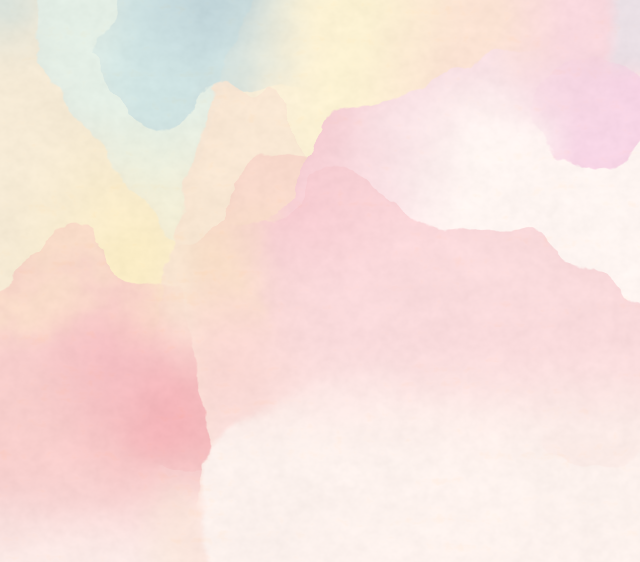
Reproduce this background procedurally as a Shadertoy shader.

```glsl
vec2 gradientAt(vec2 cell) {
    float h = fract(sin(dot(cell, vec2(127.1, 311.7))) * 43758.5);
    return vec2(cos(h * 6.2832), sin(h * 6.2832));
}

float gradientNoise(vec2 p) {
    vec2 i = floor(p), f = fract(p);
    vec2 u = f * f * f * (f * (f * 6.0 - 15.0) + 10.0);
    vec2 e = vec2(1.0, 0.0);
    float low = mix(dot(gradientAt(i), f), dot(gradientAt(i + e.xy), f - e.xy), u.x);
    float high = mix(dot(gradientAt(i + e.yx), f - e.yx), dot(gradientAt(i + 1.0), f - 1.0), u.x);
    return mix(low, high, u.y);
}

float fbm(vec2 p) {
    float sum = 0.0, amp = 0.5;
    for (int i = 0; i < 5; i++) {
        sum += amp * gradientNoise(p);
        p = mat2(1.6, 1.2, -1.2, 1.6) * p + 7.3;
        amp *= 0.5;
    }
    return sum;
}

float glow(vec2 p, vec2 center, vec2 size) {
    vec2 q = (p - center) / size;
    return exp(-dot(q, q));
}

// Signed distance to a line, positive on the left of a to b
float side(vec2 p, vec2 a, vec2 b) {
    vec2 d = normalize(b - a);
    return d.x * (p.y - a.y) - d.y * (p.x - a.x);
}

float edge(float d) {
    float w = 1.2 / iResolution.y;
    return smoothstep(-w, w, d);
}

// Pigment layer with a slightly darker rim
vec3 wash(vec3 under, vec3 tint, float d, float opacity) {
    float rim = 0.012 * exp(-max(d, 0.0) * 60.0);
    return mix(under, tint - rim * vec3(0.3, 1.0, 0.9), edge(d) * opacity);
}

void mainImage(out vec4 fragColor, in vec2 fragCoord) {
    vec2 uv = fragCoord / iResolution.xy;
    vec2 p = uv + 0.03 * vec2(fbm(uv * 14.0), fbm(uv * 14.0 + 31.0));
    float cloud = fbm(uv * 6.0 + 12.0);

    // Warm ground
    vec3 col = vec3(0.965, 0.92, 0.84);
    col = mix(col, vec3(0.985, 0.93, 0.78), glow(p, vec2(0.21, 0.53), vec2(0.13, 0.19)));
    col = mix(col, vec3(0.99, 0.95, 0.83), smoothstep(0.36, 0.54, p.x));
    col = mix(col, vec3(0.985, 0.89, 0.83), smoothstep(0.56, 0.76, p.x + 0.2 * (1.0 - p.y)));
    col = mix(col, vec3(0.975, 0.85, 0.87), smoothstep(0.76, 0.9, p.x));
    col = mix(col, vec3(0.92, 0.88, 0.90), smoothstep(0.94, 0.97, p.x) * smoothstep(0.82, 0.9, p.y));
    col = mix(col, vec3(0.86, 0.89, 0.86), glow(p, vec2(0.0, 1.0), vec2(0.08, 0.08)));

    // Pale aqua funnel
    float funnel = min(-side(p, vec2(0.27, 0.57), vec2(0.09, 0.84)),
                       side(p, vec2(0.27, 0.57), vec2(0.35, 0.86)));
    funnel = min(funnel, p.x - 0.06);
    vec3 aqua = mix(vec3(0.955, 0.94, 0.85), vec3(0.89, 0.94, 0.91), smoothstep(0.58, 0.85, p.y));
    col = wash(col, aqua, funnel, 0.9 * (1.0 - smoothstep(0.40, 0.56, p.x)));

    // Blue pool hanging from the top
    float poolFloor = 0.775 + 0.13 * smoothstep(0.23, 0.13, p.x) + 0.07 * smoothstep(0.27, 0.34, p.x);
    float pool = min(p.y - poolFloor, p.x - 0.135 - 0.045 * smoothstep(0.89, 0.98, p.y));
    vec3 blue = mix(vec3(0.82, 0.90, 0.895), vec3(0.75, 0.83, 0.85),
                    glow(p, vec2(0.34, 1.0), vec2(0.12, 0.13)));
    col = wash(col, blue, pool, (0.45 + 0.5 * smoothstep(0.13, 0.23, p.x)) * (1.0 - smoothstep(0.33, 0.52, p.x + 0.2 * (1.0 - p.y))));

    // Two peach slopes
    float slopeTop = 0.842 + 0.012 * sin(p.x * 75.0) - 0.11 * smoothstep(0.42, 0.48, p.x);
    float slope = min(slopeTop - p.y, -side(p, vec2(0.27, 0.57), vec2(0.33, 0.83)));
    col = wash(col, vec3(0.975, 0.905, 0.83), slope, 0.9 * smoothstep(0.55, 0.43, p.x));
    float innerTop = 0.56 + 0.165 * smoothstep(0.30, 0.42, p.x);
    vec3 peach = mix(vec3(0.98, 0.875, 0.78), vec3(0.975, 0.85, 0.80), smoothstep(0.5, 0.68, p.y));
    col = wash(col, peach, innerTop - p.y, 0.9 * smoothstep(0.25, 0.35, p.x));

    // Upper pink ridge paling into white
    float upperTop = 0.60 + 0.205 * smoothstep(0.41, 0.53, p.x) + 0.105 * smoothstep(0.54, 0.81, p.x);
    vec3 veil = mix(vec3(0.97, 0.82, 0.84), vec3(0.98, 0.895, 0.905), smoothstep(0.48, 0.64, p.x));
    float pale = smoothstep(0.60, 0.76, p.x + 0.2 * (0.72 - p.y)) * smoothstep(0.9, 0.74, p.y);
    veil = mix(veil, vec3(0.995, 0.96, 0.945), pale);
    float veilFade = mix(1.0, smoothstep(0.91, 0.82, p.y), smoothstep(0.76, 0.86, p.x));
    col = wash(col, veil, upperTop - p.y, smoothstep(0.40, 0.46, p.x) * veilFade);

    // Orchid bloom
    float bloom = 0.1 - length((p - vec2(0.925, 0.80)) * vec2(1.1, 1.0));
    col = wash(col, vec3(0.965, 0.82, 0.895), bloom, 0.85 * smoothstep(0.81, 0.91, p.x) * smoothstep(0.93, 0.84, p.y));
    col = mix(col, vec3(0.97, 0.85, 0.89), 0.6 * glow(p, vec2(0.88, 0.84), vec2(0.08, 0.07)));

    // Broad pink mountain
    float midTop = 0.60 + 0.10 * smoothstep(0.42, 0.515, p.x) - 0.105 * smoothstep(0.53, 0.68, p.x)
                 - 0.075 * smoothstep(0.82, 0.92, p.x) - 0.06 * smoothstep(0.92, 1.01, p.x);
    vec3 pink = mix(vec3(0.98, 0.86, 0.865), vec3(0.97, 0.805, 0.825), glow(p, vec2(0.46, 0.65), vec2(0.17, 0.14)));
    pink = mix(pink, vec3(0.987, 0.91, 0.895), smoothstep(0.42, 0.2, p.y));
    pink = mix(pink, vec3(0.977, 0.845, 0.825), glow(p, vec2(0.36, 0.37), vec2(0.1, 0.16)));
    col = wash(col, pink, midTop - p.y, max(smoothstep(0.33, 0.46, p.x), smoothstep(0.56, 0.36, p.y) * smoothstep(0.2, 0.36, p.x)));

    // White foot
    float foot = min(-side(p, vec2(0.33, 0.22), vec2(0.56, 0.40)), p.x - 0.315);
    float footFade = smoothstep(-0.002, 0.012 + 0.3 * max(p.x - 0.37, 0.0), foot);
    col = mix(col, vec3(0.99, 0.948, 0.93), footFade * smoothstep(0.42, 0.2, p.y + 0.08 * p.x));
    float stain = edge(0.04 - length((p - vec2(0.925, 0.21)) * vec2(0.5, 1.0)));
    col = mix(col, vec3(0.98, 0.89, 0.87), 0.35 * stain * smoothstep(0.26, 0.18, p.y));

    // Rose mountain on the left
    float roseTop = 0.475 + 0.13 * smoothstep(-0.02, 0.12, p.x) - 0.11 * smoothstep(0.125, 0.195, p.x);
    vec3 rose = mix(vec3(0.975, 0.865, 0.79), vec3(0.97, 0.81, 0.80), smoothstep(0.56, 0.38, p.y + 0.3 * cloud));
    rose = mix(rose, vec3(0.96, 0.70, 0.72), 0.9 * glow(p, vec2(0.26, 0.26), vec2(0.10, 0.13)));
    rose = mix(rose, vec3(0.96, 0.74, 0.76), 0.7 * glow(p, vec2(0.17, 0.35), vec2(0.09, 0.1)));
    vec3 hem = mix(vec3(0.987, 0.925, 0.91), vec3(0.972, 0.825, 0.82), smoothstep(-0.03, 0.17, p.y));
    rose = mix(rose, hem, max(smoothstep(0.22, 0.08, p.y), 0.8 * edge(0.165 - p.y) * smoothstep(0.21, 0.27, p.x)));
    float roseRight = 0.323 - 0.2 * max(p.y - 0.28, 0.0) - 0.1 * max(0.22 - p.y, 0.0);
    float rightFade = mix(smoothstep(0.31, 0.2, p.x), 1.0, smoothstep(0.46, 0.30, p.y));
    float hemFade = mix(smoothstep(0.33, 0.2, p.x), 1.0, smoothstep(0.08, 0.18, p.y));
    col = wash(col, rose, min(roseTop - p.y, roseRight - p.x), rightFade * hemFade);

    // Mottled pigment and paper grain in faint rows
    float rows = fbm(uv * vec2(5.0, 34.0) + 3.0);
    float grain = fbm(uv * 65.0);
    float mottle = fbm(uv * 24.0 + 5.0);
    col += 0.025 * cloud + 0.028 * mottle + 0.026 * grain;
    col -= vec3(0.006, 0.022, 0.04) * smoothstep(0.1, 0.5, 0.7 * rows + 0.7 * grain + 0.3 * mottle);
    fragColor = vec4(clamp(col, 0.0, 1.0), 1.0);
}
```
